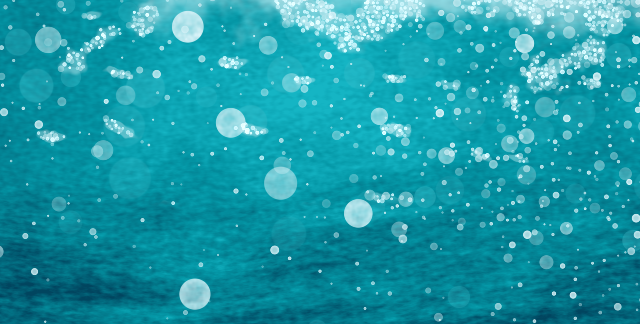
Give the GLSL for this texture, as a WebGL 1 fragment shader.

```glsl
precision highp float;
// Teal water lit from above, with drifting bubbles, soft discs and banks of white foam.

uniform vec2 u_resolution;

const vec3 NAVY = vec3(0.005, 0.35, 0.44);
const vec3 DEEP = vec3(0.01, 0.48, 0.55);
const vec3 TEAL = vec3(0.015, 0.59, 0.65);
const vec3 CYAN = vec3(0.07, 0.69, 0.75);
const vec3 HAZE = vec3(0.26, 0.75, 0.80);
const vec3 FOAM = vec3(0.87, 0.96, 0.98);

const vec2 GLOW_CENTRE = vec2(1.02, 0.70);
const vec2 GLOW_SIZE = vec2(0.48, 0.36);
const float CLOUD = 0.30;         // contrast of the broad patches of light
const float RIPPLE = 0.40;        // contrast of the fine ripples
const float GRAIN = 0.26;         // contrast of the finest grain
const float STREAK = 0.72;        // contrast of the long dark streaks
const float CLUMP_CELL = 0.22;    // spacing of the small foam clumps
const vec2 CLUMP_SIZE = vec2(0.052, 0.021);

vec2 hash2(vec2 c) {
  vec3 q = fract(c.xyx * vec3(0.1031, 0.1030, 0.0973));
  q += dot(q, q.yzx + 33.33);
  return fract((q.xx + q.yz) * q.zy);
}

float cornerSlope(vec2 cell, vec2 corner, vec2 f) {
  return dot(hash2(cell + corner + 71.0) * 2.0 - 1.0, f - corner);
}

// Gradient noise, roughly -0.7 to 0.7
float noise(vec2 p) {
  vec2 i = floor(p), f = fract(p);
  vec2 u = f * f * f * (f * (f * 6.0 - 15.0) + 10.0);
  float low = mix(cornerSlope(i, vec2(0, 0), f), cornerSlope(i, vec2(1, 0), f), u.x);
  float high = mix(cornerSlope(i, vec2(0, 1), f), cornerSlope(i, vec2(1, 1), f), u.x);
  return mix(low, high, u.y);
}

float fbm(vec2 p) {
  float sum = 0.0, amp = 1.0;
  for (int k = 0; k < 4; k++) {
    sum += amp * noise(p);
    p = p * 2.03 + 11.7;
    amp *= 0.55;
  }
  return sum;
}

float segment(vec2 p, vec2 a, vec2 b) {
  vec2 pa = p - a, ba = b - a;
  return length(pa - ba * clamp(dot(pa, ba) / dot(ba, ba), 0.0, 1.0));
}

// How thickly foam covers a point: large banks on top, tilted clumps below
float foamCover(vec2 p) {
  float d = segment(p, vec2(0.86, 1.01), vec2(1.08, 0.90)) - 0.040;
  d = min(d, segment(p, vec2(1.08, 0.90), vec2(1.26, 0.98)) - 0.052);
  d = min(d, segment(p, vec2(1.48, 1.02), vec2(1.90, 0.97)) - 0.040);
  d = min(d, segment(p, vec2(1.80, 0.83), vec2(1.58, 0.72)) - 0.026);
  d = min(d, segment(p, vec2(0.50, 0.99), vec2(0.20, 0.81)) - 0.010);
  d += 0.09 * noise(p * 10.0) + 0.06 * noise(p * 27.0);
  float bank = 1.0 - smoothstep(-0.015, 0.022, d);

  vec2 cell = floor(p / CLUMP_CELL);
  vec2 rnd = hash2(cell + 5.0), pick = hash2(cell + 31.0);
  vec2 q = p - (cell + 0.5 + 0.5 * (rnd - 0.5)) * CLUMP_CELL;
  q.y += q.x * (0.55 * pick.y - 0.1);
  float e = length(q / (CLUMP_SIZE * mix(0.5, 1.0, rnd.y))) + 0.7 * noise(p * 40.0);
  float clump = (1.0 - smoothstep(0.75, 1.1, e)) * step(pick.x, 0.62);
  return max(bank, clump * smoothstep(0.36, 0.42, p.y));
}

// One layer of jittered discs. chance = share of filled cells at left and right.
float bubbles(vec2 p, float cell, vec2 radii, vec2 chance, float soft, float seed, bool foamy) {
  float clear = 1.0;
  vec2 home = floor(p / cell);
  for (int y = -1; y <= 1; y++) {
    for (int x = -1; x <= 1; x++) {
      vec2 c = home + vec2(x, y);
      vec2 rnd = hash2(c + seed * 17.0), pick = hash2(c + seed * 29.0 + 7.0);
      vec2 centre = (c + 0.5 + 0.8 * (rnd - 0.5)) * cell;
      float odds = mix(chance.x, chance.y, smoothstep(0.8, 1.6, centre.x));
      odds *= mix(0.3, 1.0, smoothstep(0.1, 0.5, centre.y));
      if (foamy) odds = 0.85 * foamCover(centre);
      float r = mix(radii.x, radii.y, pick.y * pick.y);
      float d = length(p - centre);
      float edge = max(soft * r, 0.5 / u_resolution.y);
      float disc = 1.0 - smoothstep(r - edge, r + edge, d);
      float rim = mix(0.84, 1.0, smoothstep(0.3, 0.9, d / r));
      clear *= 1.0 - disc * rim * mix(0.4, 1.0, fract(rnd.x * 7.3 + pick.y)) * step(pick.x, odds);
    }
  }
  return 1.0 - clear;
}

vec3 water(vec2 p) {
  float depth = 1.0 - smoothstep(0.15, 0.65, p.y);
  vec2 w = p + vec2(0.0, 0.05 * sin(p.x * 2.2 + 0.6) + 0.03 * noise(p * 3.0));
  vec2 g = (p - GLOW_CENTRE) / GLOW_SIZE;
  float light = 0.27 + 0.40 * smoothstep(0.0, 0.65, p.y) + 0.36 * exp(-dot(g, g));
  light -= 0.20 * (1.0 - smoothstep(0.0, 0.6, p.x)) + 0.08 * smoothstep(1.4, 1.9, p.x);
  light += CLOUD * fbm(p * 3.2) + GRAIN * noise(p * vec2(48.0, 75.0));
  light += STREAK * depth * noise(w * vec2(1.3, 14.0) + 3.0);
  light += RIPPLE * mix(0.35, 1.0, depth) * fbm(w * vec2(17.0, 58.0));
  vec3 col = mix(NAVY, DEEP, clamp(light * 3.0, -0.6, 1.0));
  col = mix(col, TEAL, clamp(light * 3.0 - 1.0, 0.0, 1.0));
  return mix(col, CYAN, clamp(light * 3.0 - 2.0, 0.0, 1.2));
}

void main() {
  vec2 p = gl_FragCoord.xy / u_resolution.y;
  vec3 col = water(p);

  // Pale light breaking through the surface
  float surface = smoothstep(0.90, 1.03, p.y + 0.12 * fbm(p * 5.0));
  col = mix(col, FOAM, 0.60 * surface * smoothstep(0.35, 0.6, p.x));

  // Discs from large and faint to small and crisp
  float mottle = 0.92 + 0.30 * noise(p * 32.0) + 0.18 * noise(p * 75.0);
  col = mix(col, HAZE, 0.40 * mottle * bubbles(p, 0.17, vec2(0.03, 0.065), vec2(0.5), 0.06, 1.0, false));
  col = mix(col, FOAM, 0.95 * mottle * bubbles(p, 0.25, vec2(0.026, 0.052), vec2(0.48, 0.25), 0.04, 2.0, false));
  col = mix(col, FOAM, 0.62 * mottle * bubbles(p, 0.085, vec2(0.012, 0.032), vec2(0.10, 0.60), 0.07, 3.0, false));
  col = mix(col, FOAM, 0.95 * bubbles(p, 0.042, vec2(0.005, 0.014), vec2(0.09, 0.48), 0.10, 4.0, false));
  col = mix(col, FOAM, 0.95 * bubbles(p, 0.026, vec2(0.003, 0.006), vec2(0.07, 0.17), 0.15, 5.0, false));

  // Foam: a thin pale bed under two sizes of packed bubbles
  col = mix(col, FOAM, 0.36 * foamCover(p));
  col = mix(col, FOAM, 0.62 * bubbles(p, 0.024, vec2(0.007, 0.013), vec2(0.0), 0.12, 6.0, true));
  col = mix(col, FOAM * 1.08, bubbles(p, 0.0145, vec2(0.004, 0.0075), vec2(0.0), 0.15, 7.0, true));

  gl_FragColor = vec4(clamp(col, 0.0, 1.0), 1.0);
}
```
